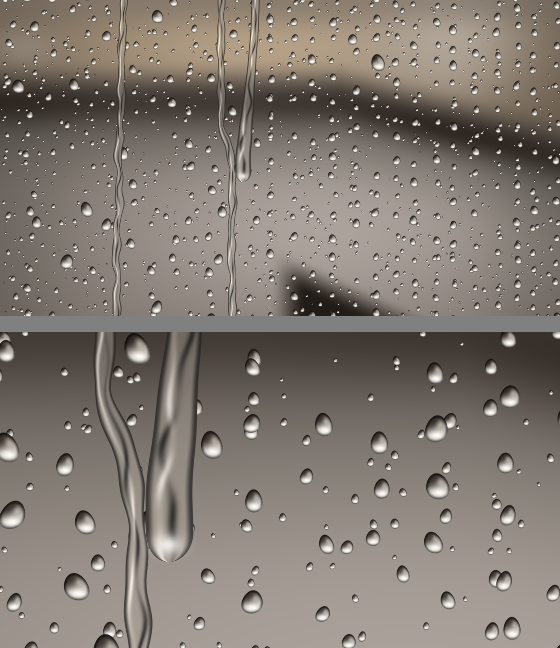
Top: the whole. Bottom: its middle third, enlarged.
Give the GLSL for this texture, as a Shadertoy shader.

```glsl
// Raindrops and running trickles on a window before a blurred, dim street.

vec3 hash3(vec2 p) {
    vec3 q = fract(p.xyx * vec3(0.1031, 0.1030, 0.0973));
    q += dot(q, q.yxz + 33.33);
    return fract((q.xxy + q.yzz) * q.zyx);
}

float blob(vec2 p, vec2 centre, vec2 size) {
    vec2 q = (p - centre) / size;
    return exp(-dot(q, q));
}

// Out-of-focus backdrop: tan wall, dark ridge, grey ground, dark corner.
vec3 backdrop(vec2 p) {
    float height = p.y - 0.675 + 0.25 * max(p.x - 1.08, 0.0);

    vec3 ground = mix(vec3(0.46, 0.43, 0.40), vec3(0.67, 0.64, 0.61),
                      blob(p, vec2(1.02, 0.27), vec2(0.78, 0.34)));
    ground *= 1.0 - 0.2 * smoothstep(-0.30, 0.0, height);

    vec3 wall = mix(vec3(0.48, 0.42, 0.35), vec3(0.71, 0.63, 0.53),
                    blob(p, vec2(0.85, 0.84), vec2(0.65, 0.18)));
    wall = mix(wall, vec3(0.70, 0.66, 0.61), 0.9 * blob(p, vec2(1.43, 0.88), vec2(0.28, 0.2)));
    wall = mix(wall, vec3(0.65, 0.61, 0.56), 0.7 * blob(p, vec2(0.07, 0.85), vec2(0.12, 0.07)));
    wall = mix(wall, vec3(0.51, 0.47, 0.43), 0.6 * smoothstep(0.88, 1.0, p.y));

    vec3 color = mix(ground, wall, smoothstep(0.0, 0.14, height));
    float ridge = exp(-pow(height / 0.068, 2.0));
    float depth = 0.66 + 0.32 * blob(p, vec2(1.45, 0.6), vec2(0.4, 0.3))
                + 0.22 * smoothstep(0.5, 0.0, p.x);
    color = mix(color, vec3(0.18, 0.15, 0.13), ridge * depth);

    float corner = smoothstep(0.055, -0.06, p.y - 0.16 + 0.46 * (p.x - 0.9))
                 * smoothstep(0.85, 0.97, p.x);
    color = mix(color, vec3(0.12, 0.095, 0.08), corner * 0.97);
    return color * (1.0 - 0.14 * smoothstep(0.5, 0.95, abs(p.x - 0.89)));
}

// A bead with a dark cap, a pale belly and a bright glint at its foot.
vec3 bead(vec3 color, vec2 q, float edge, float tilt) {
    q.x += tilt * q.y;
    q.x *= 1.0 + 0.16 * q.y;
    float d = length(q);
    float mask = smoothstep(1.0 + edge, 1.0 - edge, d);
    vec3 body = mix(vec3(0.80, 0.78, 0.75), vec3(0.17, 0.14, 0.12),
                    smoothstep(-0.4, 0.7, q.y - 0.35 * q.x));
    body = mix(body, color, 0.15);
    body = mix(body, vec3(0.76, 0.73, 0.69), 0.75 * blob(q, vec2(0.32, 0.25), vec2(0.35, 0.4)));
    body *= 1.0 - 0.65 * smoothstep(0.68, 1.0, d);
    body = mix(body, vec3(1.0, 0.99, 0.97), blob(q, vec2(0.08, -0.5), vec2(0.62, 0.3)));
    return mix(color, body, mask);
}

// One bead per cell; rows slide from column to column, spread sets the scatter.
vec3 beads(vec3 color, vec2 p, vec2 cell, vec2 sizes, vec2 spread, float share, float seed) {
    float column = floor(p.x / cell.x);
    vec3 lane = hash3(vec2(column + 7.0, seed));
    p.y += lane.y * cell.y;
    vec2 id = vec2(column, floor(p.y / cell.y));
    vec3 place = hash3(id + seed * 17.0);
    vec3 form = hash3(id + seed * 31.0 + 90.0);
    if (form.x > share) return color;

    float radius = mix(sizes.x, sizes.y, pow(form.y, 1.5));
    vec2 centre = (place.xy - 0.5) * spread + vec2(lane.x - 0.5, 0.0) * (1.0 - spread.x) * 0.6;
    vec2 local = p - (id + 0.5) * cell - centre * max(cell - 2.8 * radius, 0.0);
    vec2 shape = radius * vec2(0.92, 1.0 + 0.25 * place.z);
    return bead(color, local / shape, 0.6 / (iResolution.y * radius), (form.z - 0.5) * 0.5);
}

// A trickle of water: thin dark borders, clear core and broken, sharp glints.
vec3 trickle(vec3 color, vec2 p, float middle, float width, float seed) {
    if (width < 0.001) return color;
    float q = (p.x - middle) / width;
    float edge = 0.6 / (iResolution.y * width);
    float mask = smoothstep(1.0 + edge, 1.0 - edge, abs(q));
    float wave = sin(p.y * 27.0 + seed) + 0.5 * sin(p.y * 69.0 + seed * 2.0);
    float broken = 0.6 + 0.4 * sin(p.y * 47.0 + 2.0 * sin(p.y * 19.0 + seed));
    vec3 water = mix(backdrop(p), vec3(0.66, 0.63, 0.59), 0.45);
    water *= 1.0 - 0.6 * smoothstep(0.62, 0.95, abs(q));
    water *= 1.0 - 0.65 * broken * exp(-pow((q - 0.35 * wave) / 0.2, 2.0));
    water += 0.32 * (1.2 - broken) * exp(-pow((q + 0.35 + 0.2 * wave) / 0.18, 2.0));
    return mix(color, water, mask);
}

void mainImage(out vec4 fragColor, in vec2 fragCoord) {
    vec2 p = fragCoord / iResolution.y;
    vec3 color = backdrop(p);
    bool onLeft = p.x < 0.832;

    // Fine specks, then scattered beads on the left and lanes on the right.
    color = beads(color, p, vec2(0.032, 0.033), vec2(0.002, 0.0045), vec2(1.0), 0.42, 1.0);
    if (onLeft) {
        color = beads(color, p, vec2(0.052, 0.046), vec2(0.004, 0.0085), vec2(1.0), 0.5, 2.0);
        color = beads(color, p, vec2(0.064, 0.062), vec2(0.006, 0.0145), vec2(1.0), 0.62, 4.0);
    } else {
        color = beads(color, p, vec2(0.052, 0.046), vec2(0.004, 0.0085), vec2(0.3, 0.8), 0.5, 2.0);
        color = beads(color, p, vec2(0.064, 0.062), vec2(0.008, 0.0135), vec2(0.25, 0.7), 0.88, 3.0);
    }
    color = beads(color, p, vec2(0.155, 0.145), vec2(0.015, 0.023), vec2(1.0),
                  p.x < 0.775 ? 0.45 : 0.08, 5.0);

    // Two long trickles and a heavy one that ends in a hanging drop.
    float sway = 0.003 * sin(p.y * 21.0) + 0.0025 * sin(p.y * 57.0 + 1.0);
    sway *= 0.4 + 0.8 * smoothstep(0.75, 0.5, p.y);
    float swell = 1.0 + 0.18 * sin(p.y * 38.0) + 0.12 * sin(p.y * 91.0);
    color = trickle(color, p, 0.366 + 0.024 * p.y + sway, 0.0115 * swell, 1.0);
    float bend = 0.034 * smoothstep(0.61, 0.5, p.y);
    color = trickle(color, p, 0.70 + bend + 0.6 * sway, 0.0115 * swell, 4.0);

    float cap = clamp((0.455 - p.y) / 0.031, 0.0, 1.0);
    float heavy = mix(0.025, 0.013, smoothstep(0.45, 0.85, p.y)) * sqrt(1.0 - cap * cap);
    float lean = mix(0.768, 0.808, smoothstep(0.4, 1.0, p.y));
    color = trickle(color, p, lean + 0.3 * sway, heavy, 2.5);
    color = mix(color, vec3(0.95, 0.94, 0.92), 0.95 * blob(p, vec2(0.768, 0.442), vec2(0.015, 0.010)));

    fragColor = vec4(color, 1.0);
}
```
